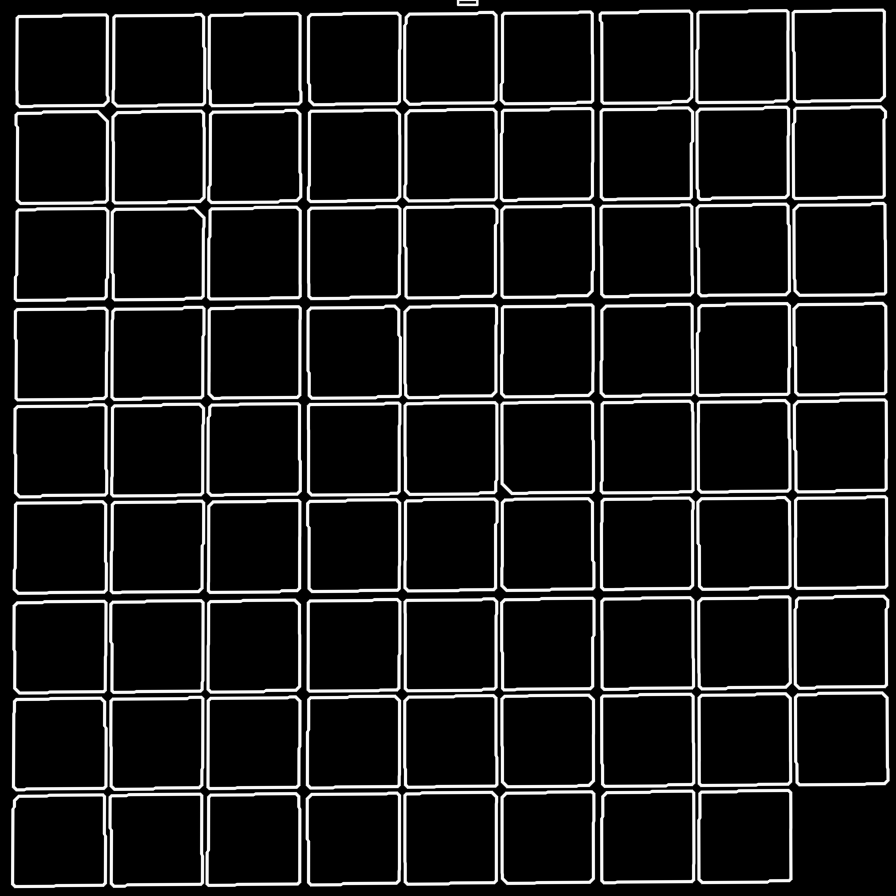
Write a Shadertoy shader that draws this pattern.

```glsl
// Nine by nine grid of hand-cut white square outlines on black, in blocks of three, one corner empty.

const float BLOCK_PITCH = 0.3272;
const float CELL_PITCH = 0.1080;
const vec2 CELL_HALF = vec2(0.0508, 0.0504);
const float LINE_HALF = 0.00175;
const vec3 INK = vec3(0.985);

float hash(vec2 p) {
    return fract(sin(dot(p, vec2(127.1, 311.7))) * 43758.5453);
}

// Undo the slight slant and the widening towards the bottom.
vec2 straighten(vec2 p) {
    vec2 c = p - vec2(0.5031, 0.5004);
    return vec2(c.x / (1.0 + 0.0094 * c.y), c.y + 0.0063 * c.x);
}

// Index from -1 to 1 of the nearest of three repeats.
vec2 nearestOfThree(vec2 p, float pitch) {
    return clamp(floor(p / pitch + 0.5), -1.0, 1.0);
}

// Small sideways step at a random place along an edge.
float jog(float along, float seed) {
    float place = (fract(seed * 7.31) - 0.5) * 0.08;
    return smoothstep(-0.0015, 0.0015, along - place) - 0.5;
}

// Corner cut: mostly slight, with a few large chips.
float cornerCut(vec2 id, vec2 side) {
    bool upperChip = id.y - id.x == 1.0 && id.x < -2.5 && side == vec2(1.0, -1.0);
    bool lowerChip = id == vec2(1.0, 0.0) && side == vec2(-1.0, 1.0);
    float h = hash(id * 3.7 + side * 1.3 + 17.0);
    return (upperChip || lowerChip) ? 0.0110 : mix(0.0018, 0.0055, h * h);
}

// Signed distance to an uneven square with cut corners.
float cellDistance(vec2 q, vec2 id) {
    vec2 side = vec2(q.x < 0.0 ? -1.0 : 1.0, q.y < 0.0 ? -1.0 : 1.0);
    float seedX = hash(id + vec2(side.x * 0.37, 5.0));
    float seedY = hash(id + vec2(9.0, side.y * 0.41));
    vec2 extent = CELL_HALF;
    extent.x += (seedX - 0.5) * 0.0036 * jog(q.y, seedX);
    extent.y -= side.y * mix(0.0006, 0.0016, seedY) * jog(q.x, seedY);
    vec2 d = abs(q) - extent;
    float corner = (d.x + d.y + cornerCut(id, side)) * 0.7071;
    return max(max(d.x, d.y), corner);
}

float boxDistance(vec2 p, vec2 halfSize) {
    vec2 d = abs(p) - halfSize;
    return length(max(d, 0.0)) + min(max(d.x, d.y), 0.0);
}

float stroke(float d, float halfWidth, float pixel) {
    return smoothstep(0.75 * pixel, -0.75 * pixel, abs(d) - halfWidth);
}

void mainImage(out vec4 fragColor, in vec2 fragCoord) {
    float pixel = 1.0 / iResolution.y;
    vec2 p = fragCoord * pixel;
    p.y = 1.0 - p.y;

    // Blocks of three by three cells
    vec2 q = straighten(p);
    vec2 block = nearestOfThree(q, BLOCK_PITCH);
    q -= block * BLOCK_PITCH;
    vec2 cell = nearestOfThree(q, CELL_PITCH);
    q -= cell * CELL_PITCH;
    vec2 id = block * 3.0 + cell;

    // Outlines, leaving the last cell empty
    float line = stroke(cellDistance(q, id), LINE_HALF, pixel);
    if (id == vec2(4.0)) line = 0.0;

    // Small tab on the top border
    float tab = boxDistance(p - vec2(0.522, 0.0026), vec2(0.0107, 0.0028));
    line = max(line, stroke(tab, 0.0014, pixel));

    fragColor = vec4(INK * line, 1.0);
}
```
